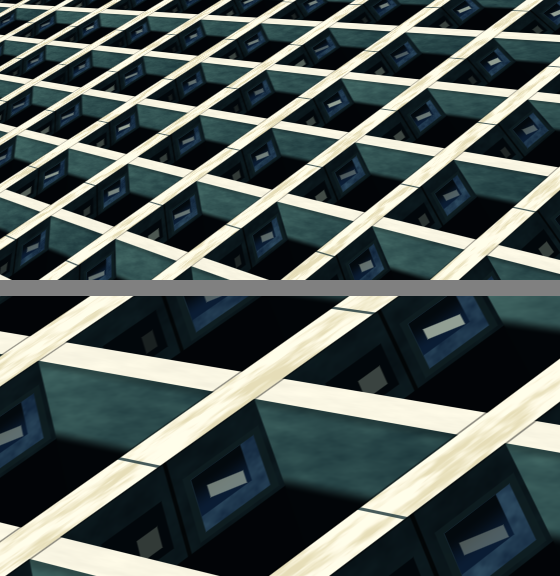
Top: the whole. Bottom: its middle third, enlarged.
Reproduce this pattern procedurally as a Shadertoy shader.

```glsl
#define BEAM_HALF 0.088
#define BAR_HALF 0.066
#define BACK vec2(0.50, 0.40)
#define BAR_VANISH vec2(-2.292, 1.120)
#define BEAM_VANISH vec2(7.422, 5.141)
#define CREAM vec3(0.99, 0.975, 0.90)
#define TEAL vec3(0.24, 0.38, 0.37)
#define DEEP_TEAL vec3(0.10, 0.20, 0.22)
#define SHADOW vec3(0.012, 0.035, 0.052)
#define NIGHT_BLUE vec3(0.04, 0.11, 0.20)

float hash(vec2 p) {
    return fract(sin(dot(p, vec2(127.1, 311.7))) * 43758.5453);
}

float noise(vec2 p) {
    vec2 i = floor(p), f = fract(p);
    f = f * f * (3.0 - 2.0 * f);
    return mix(mix(hash(i), hash(i + vec2(1, 0)), f.x),
               mix(hash(i + vec2(0, 1)), hash(i + 1.0), f.x), f.y);
}

float grain(vec2 p) {
    return 0.55 * noise(p) + 0.3 * noise(p * 2.3) + 0.15 * noise(p * 5.1);
}

// Coverage of the region where d is positive
float cover(float d, float aa) {
    return smoothstep(-aa, aa, d);
}

float box(vec2 p, vec2 lo, vec2 hi, float aa) {
    vec2 d = min(p - lo, hi - p);
    return cover(min(d.x, d.y), aa);
}

// Two pencils of lines in perspective: x counts beams, y counts bars
vec2 facadeGrid(vec2 uv) {
    float bar = (BAR_VANISH.y - uv.y) / (uv.x - BAR_VANISH.x);
    float beam = (BEAM_VANISH.y - uv.y) / (BEAM_VANISH.x - uv.x);
    return vec2((beam - 0.881) / (0.179 * beam - 0.0696),
                (0.352 - bar) / (0.0639 + 0.152 * bar));
}

// Side wall: x runs along the beam, y runs into the depth
vec3 windowWall(vec2 p, vec2 id, float aa) {
    float r = hash(id + 3.7);
    vec3 col = mix(SHADOW, DEEP_TEAL, 0.12 + 0.35 * grain(p * 9.0 + id * 7.0));
    col *= 1.0 - 0.75 * cover(0.008 - abs(p.x - 0.41), aa);

    // Main opening with a lit reveal and a reflection
    float frame = box(p, vec2(0.02, 0.14), vec2(0.36, 0.48), aa);
    col = mix(col, DEEP_TEAL * 0.6, frame * 0.7);
    float opening = box(p, vec2(0.05, 0.17), vec2(0.33, 0.45), aa);
    vec3 reveal = mix(NIGHT_BLUE, vec3(0.20, 0.32, 0.40), grain(p * 12.0 + id));
    float pane = box(p, vec2(0.11, 0.17), vec2(0.33, 0.37), aa);
    vec3 glass = mix(SHADOW, NIGHT_BLUE, smoothstep(0.2, 0.35, p.y));
    float glint = box(p + vec2(0.0, 0.35 * (p.x - 0.2)),
                      vec2(0.13, 0.25 + 0.04 * r), vec2(0.22 + 0.1 * r, 0.34), aa);
    glass = mix(glass, vec3(0.60, 0.65, 0.60), glint * (0.45 + 0.55 * hash(id + 9.1)));
    col = mix(col, mix(reveal, glass, pane), opening);

    // Dimmer second opening
    float second = box(p, vec2(0.46, 0.17), vec2(0.72, 0.42), aa);
    col = mix(col, SHADOW * 0.8, second);
    float blind = box(p, vec2(0.50, 0.27), vec2(0.52 + 0.12 * r, 0.38), aa);
    return mix(col, vec3(0.42, 0.47, 0.43), blind * r * 0.8);
}

// Recess seen through one opening; p starts at its upper left corner
vec3 recess(vec2 p, vec2 id, float aa) {
    float slant = BACK.y / BACK.x;
    float along = p.y - slant * p.x;
    vec3 wall = windowWall(vec2(along, p.x), id, aa);
    wall = mix(wall, SHADOW * 0.5, cover(p.x - BACK.x, aa));

    float stain = grain(vec2(p.x * 9.0, p.y * 14.0) + id * 5.3);
    float light = 0.9 - 0.5 * p.x + 0.7 * (stain - 0.5) + 0.5 * (hash(id) - 0.5);
    vec3 panel = mix(DEEP_TEAL, TEAL, clamp(light, 0.0, 1.1));
    panel *= 0.75 + 0.25 * smoothstep(0.0, 0.06, p.y);
    panel = mix(panel, SHADOW * 0.6, smoothstep(BACK.y - 0.06, BACK.y + 0.02, p.y));
    return mix(panel, wall, cover(along, aa));
}

void mainImage(out vec4 fragColor, in vec2 fragCoord) {
    vec2 uv = fragCoord / iResolution.y;
    vec2 grid = facadeGrid(uv);
    vec2 aa = fwidth(grid) * 0.6;
    vec2 id = floor(grid), f = fract(grid);
    vec2 edge = min(f, 1.0 - f);

    vec2 inner = vec2(f.x - BEAM_HALF, 1.0 - BAR_HALF - f.y);
    vec3 col = recess(inner, id, max(aa.x, aa.y));

    // Cross bars
    vec3 barColor = CREAM * (0.96 + 0.06 * grain(grid * vec2(8.0, 30.0)));
    col = mix(col, barColor, cover(BAR_HALF - edge.y, aa.y));

    // Long beams with stains, dark rims and a joint in every bay
    float wear = grain(grid * vec2(24.0, 5.0));
    vec3 beamColor = CREAM * mix(vec3(0.91, 0.89, 0.80), vec3(1.02), smoothstep(0.2, 0.6, wear));
    float joint = cover(0.007 - abs(f.y - 0.5), aa.y);
    beamColor = mix(beamColor, DEEP_TEAL, joint * 0.8);
    col *= 1.0 - 0.45 * cover(BEAM_HALF + 0.008 - edge.x, aa.x);
    col = mix(col, beamColor, cover(BEAM_HALF - edge.x, aa.x));

    fragColor = vec4(clamp(col, 0.0, 1.0), 1.0);
}
```
